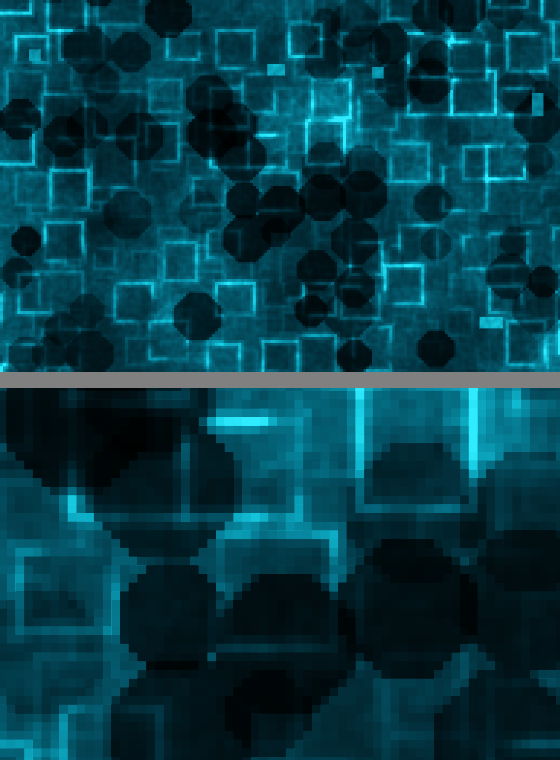
Top: the whole. Bottom: its middle third, enlarged.
Write a Shadertoy shader that draws this background.

```glsl
// Dark teal field of chunky overlapping blocks with glowing cyan square outlines.

const float ROWS = 128.0;          // chunky cells per canvas height
const float BASE_TONE = 0.25;      // average brightness of the ground
const float BASE_SWING = 0.20;     // slow brightness variation
const float TILE_SPACING = 17.0;   // all lengths below are in chunky cells
const float TILE_GLOW = 0.46;
const float TILE_SHARE = 0.66;     // share of grid slots holding a tile
const float FAINT_SPACING = 11.0;
const float FAINT_GLOW = 0.10;
const float SHADOW_SPACING = 13.0;
const float SHADOW_GATE = 0.06;    // higher means fewer dark clusters
const float ACCENT_SPACING = 40.0;
const float ACCENT_SHARE = 0.28;

vec4 hash4(vec2 p) {
    vec4 q = fract(p.xyxy * vec4(0.1031, 0.1030, 0.0973, 0.1099));
    q += dot(q, q.wzxy + 33.33);
    return fract((q.xxyz + q.yzzw) * q.zywx);
}

float cornerSlope(vec2 cell, vec2 offset) {
    float angle = 6.2832 * hash4(cell + 71.0).x;
    return dot(vec2(cos(angle), sin(angle)), offset);
}

float gradientNoise(vec2 p) {
    vec2 i = floor(p), f = p - i;
    vec2 u = f * f * f * (f * (f * 6.0 - 15.0) + 10.0);
    vec2 e = vec2(1.0, 0.0);
    return mix(mix(cornerSlope(i, f), cornerSlope(i + e, f - e), u.x),
               mix(cornerSlope(i + e.yx, f - e.yx), cornerSlope(i + 1.0, f - 1.0), u.x), u.y);
}

float boxDistance(vec2 p, vec2 halfSize) {
    vec2 d = abs(p) - halfSize;
    return max(d.x, d.y);
}

float octagonDistance(vec2 p, float radius) {
    p = abs(p);
    return max(max(p.x, p.y), 0.74 * (p.x + p.y)) - radius;
}

float coverage(float d) { return smoothstep(0.5, -0.5, d); }

// Center of a jittered slot, snapped to the chunky grid
vec2 slotCenter(vec2 slot, vec2 jitter, float spacing) {
    return floor((slot + 0.5 + 0.55 * (jitter - 0.5)) * spacing);
}

// Product of overlapping flat patches; some have cut corners
float patches(vec2 p, float spacing, float seed, float contrast) {
    float gain = 1.0;
    for (int k = 0; k < 9; k++) {
        vec2 slot = floor(p / spacing) + vec2(k % 3 - 1, k / 3 - 1);
        vec4 h = hash4(slot + seed);
        vec2 q = p - slotCenter(slot, h.xy, spacing);
        float size = floor(spacing * mix(0.3, 0.7, h.w));
        float d = h.x > 0.6 ? octagonDistance(q, size)
                            : boxDistance(q, size * vec2(1.0, 0.6 + 0.6 * h.y));
        gain *= 1.0 + contrast * (2.0 * h.z - 1.0) * coverage(d);
    }
    return gain;
}

// Clusters of dark octagons, gated by slow noise
float shadows(vec2 p) {
    float light = 1.0;
    for (int k = 0; k < 9; k++) {
        vec2 slot = floor(p / SHADOW_SPACING) + vec2(k % 3 - 1, k / 3 - 1);
        vec4 h = hash4(slot + 203.0);
        vec2 center = slotCenter(slot, h.xy, SHADOW_SPACING);
        float present = step(SHADOW_GATE, gradientNoise(center / 27.0 + 5.3));
        float d = octagonDistance(p - center, SHADOW_SPACING * mix(0.38, 0.66, h.z));
        light *= mix(1.0, mix(0.22, 0.62, h.w), present * coverage(d));
    }
    return light;
}

// Filled squares with glowing outlines, painted over one another
float paintTiles(float tone, vec2 p, float ground, float spacing, float seed, float glow) {
    for (int k = 0; k < 9; k++) {
        vec2 slot = floor(p / spacing) + vec2(k % 3 - 1, k / 3 - 1);
        vec4 h = hash4(slot + seed), g = hash4(slot + seed + 57.0);
        if (g.x > TILE_SHARE) continue;
        float size = floor(spacing * mix(0.33, 0.43, h.z)) + 0.5;
        vec2 halfSize = vec2(size, size + floor(2.0 * g.y) - floor(2.0 * g.z));
        float d = boxDistance(p - slotCenter(slot, h.xy, spacing), halfSize);
        float fade = smoothstep(-0.3, 0.12, gradientNoise(p / 9.0 + 30.0 * h.zw));
        float line = exp(-1.3 * d * d) + 0.10 * exp(-0.45 * abs(d));
        tone = mix(tone, ground * mix(0.8, 1.2, h.w), 0.8 * coverage(d));
        tone += glow * mix(0.3, 1.15, g.w) * mix(0.2, 1.0, fade) * line;
    }
    return tone;
}

// Rare small bright blocks
float paintAccents(float tone, vec2 p) {
    for (int k = 0; k < 9; k++) {
        vec2 slot = floor(p / ACCENT_SPACING) + vec2(k % 3 - 1, k / 3 - 1);
        vec4 h = hash4(slot + 411.0);
        vec2 halfSize = floor(mix(vec2(2.0), vec2(5.0), h.wx));
        float d = boxDistance(p - slotCenter(slot, h.xy, ACCENT_SPACING), halfSize);
        tone = mix(tone, 0.55 + 0.3 * h.w, 0.9 * step(h.z, ACCENT_SHARE) * coverage(d));
    }
    return tone;
}

vec3 tealRamp(float t) {
    return vec3(0.04 * t + 0.25 * pow(t, 6.0), t, t * (1.3 - 0.24 * t));
}

void mainImage(out vec4 fragColor, in vec2 fragCoord) {
    // Chunky cells with antialiased borders
    float cellsPerPixel = ROWS / iResolution.y;
    vec2 p = fragCoord * cellsPerPixel;
    vec2 border = floor(p + 0.5);
    p = border + clamp((p - border) / cellsPerPixel, -0.5, 0.5);

    // Mottled ground
    float light = shadows(p);
    float detail = patches(p, 7.0, 311.0, 0.13);
    float ground = BASE_TONE + BASE_SWING * gradientNoise(p / 40.0 + 11.7);
    ground *= light * detail * patches(p, 13.0, 17.0, 0.20) * patches(p, 25.0, 131.0, 0.18);

    // Outlines, dimmed inside the shadows
    float dimming = mix(0.12, 1.0, light);
    float tone = paintTiles(ground, p, ground, FAINT_SPACING, 503.0, FAINT_GLOW * dimming);
    tone = paintTiles(tone, p, ground, TILE_SPACING, 89.0, TILE_GLOW * dimming);
    tone = paintAccents(tone, p) * (1.0 + 0.25 * gradientNoise(p * 0.45));

    fragColor = vec4(tealRamp(clamp(tone, 0.0, 0.92)), 1.0);
}
```
